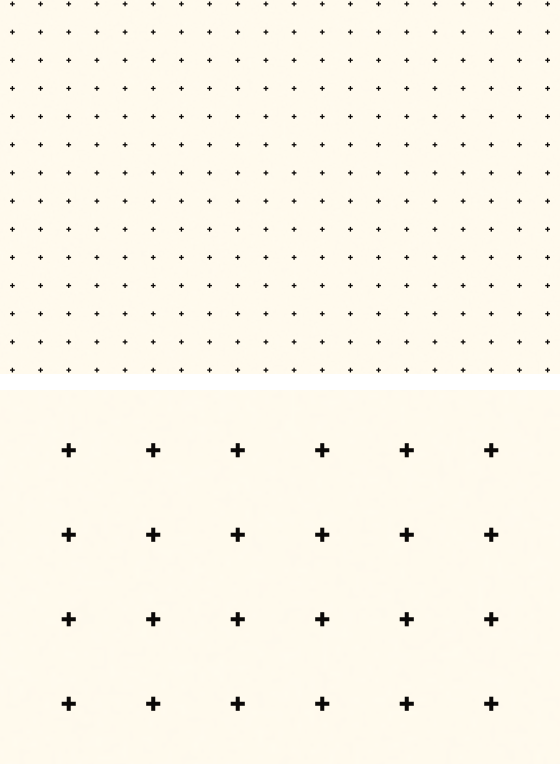
Top, the full canvas; bottom, a detail of the centre.
This pattern is drawn by a Shadertoy shader. Its source:

```glsl
#define COLUMNS 19.88        // grid pitches across the canvas width
#define ARM_HALF 0.0042      // half length of a plus arm
#define STROKE_HALF 0.0012   // half thickness of a plus arm
#define GRAIN_SCALE 260.0
#define GRAIN_AMOUNT 0.006
#define PAPER vec3(1.0, 0.98, 0.93)
#define INK vec3(0.045, 0.035, 0.03)

float hash(vec2 p) {
    vec3 q = fract(vec3(p.xyx) * 0.1031);
    q += dot(q, q.yzx + 33.33);
    return fract((q.x + q.y) * q.z);
}

float valueNoise(vec2 p) {
    vec2 i = floor(p);
    vec2 f = fract(p);
    f = f * f * (3.0 - 2.0 * f);
    float low = mix(hash(i), hash(i + vec2(1.0, 0.0)), f.x);
    float high = mix(hash(i + vec2(0.0, 1.0)), hash(i + vec2(1.0)), f.x);
    return mix(low, high, f.y);
}

// Fraction of a pixel-wide interval inside a centred bar, on each axis
vec2 barCoverage(vec2 p, float halfWidth, float pixel) {
    vec2 upper = min(p + 0.5 * pixel, vec2(halfWidth));
    vec2 lower = max(p - 0.5 * pixel, vec2(-halfWidth));
    return clamp((upper - lower) / pixel, 0.0, 1.0);
}

// Area coverage of the union of two crossed bars
float plusMask(vec2 p, float pixel) {
    vec2 along = barCoverage(p, ARM_HALF, pixel);
    vec2 across = barCoverage(p, STROKE_HALF, pixel);
    return along.x * across.y + across.x * along.y - across.x * across.y;
}

void mainImage(out vec4 fragColor, in vec2 fragCoord) {
    // Canvas width is one unit, with the origin at the centre
    float pixel = 1.0 / iResolution.x;
    vec2 p = (fragCoord - 0.5 * iResolution.xy) * pixel;

    // One plus in the middle of every square cell
    vec2 cell = (fract(p * COLUMNS) - 0.5) / COLUMNS;
    float plus = plusMask(cell, pixel);

    // Faint paper grain
    float grain = valueNoise((p + 1.0) * GRAIN_SCALE) - 0.5;
    vec3 paper = PAPER + GRAIN_AMOUNT * grain;

    fragColor = vec4(clamp(mix(paper, INK, plus), 0.0, 1.0), 1.0);
}
```
